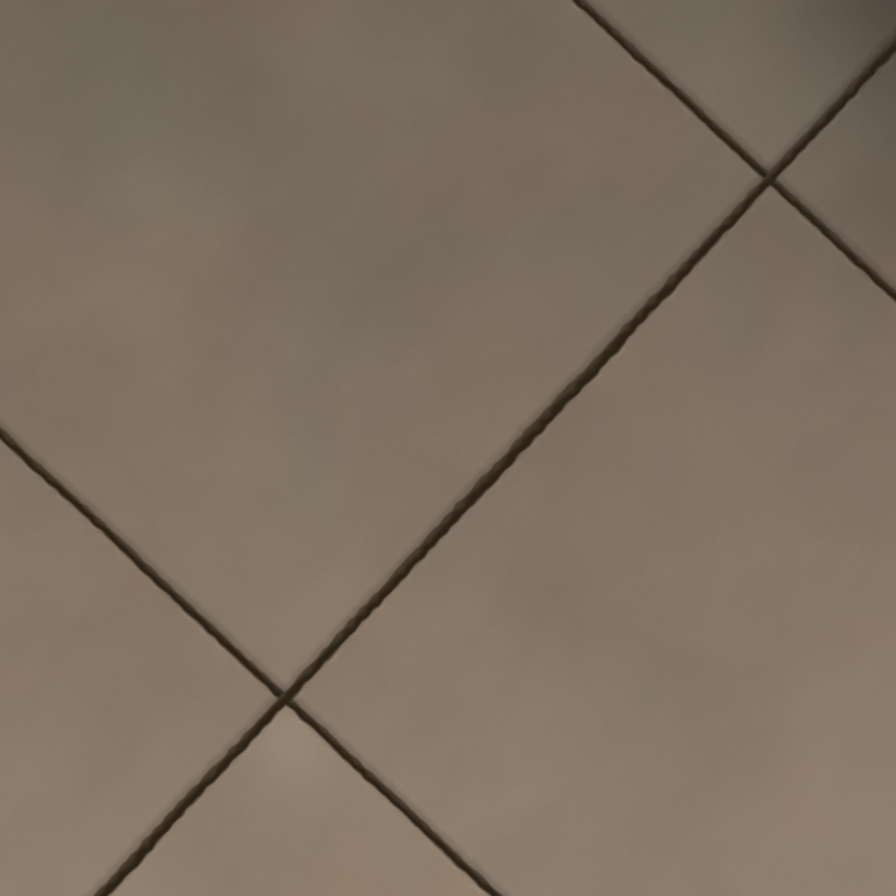
This texture is drawn by a WebGL 1 fragment shader. Its source:

```glsl
precision highp float;
uniform vec2 u_resolution;

const vec2 CORNER = vec2(0.318, 0.221);  // where four tiles meet
const vec2 ALONG = vec2(0.682, 0.731);   // direction of the main joint
const float TILE = 0.793;                // side of one tile

const vec3 CLAY_DARK = vec3(0.405, 0.362, 0.318);
const vec3 CLAY_LIGHT = vec3(0.560, 0.498, 0.432);
const vec3 GROUT_DARK = vec3(0.17, 0.13, 0.085);
const vec3 GROUT_LIGHT = vec3(0.275, 0.232, 0.18);

float hash(vec2 p) {
  return fract(sin(dot(p, vec2(127.1, 311.7))) * 43758.55);
}

vec2 gradient(vec2 cell) {
  float angle = 6.28319 * hash(cell);
  return vec2(cos(angle), sin(angle));
}

float gradientNoise(vec2 p) {
  vec2 i = floor(p);
  vec2 f = p - i;
  vec2 w = f * f * f * (f * (f * 6.0 - 15.0) + 10.0);
  vec2 r = vec2(1.0, 0.0);
  float a = dot(gradient(i), f);
  float b = dot(gradient(i + r.xy), f - r.xy);
  float c = dot(gradient(i + r.yx), f - r.yx);
  float d = dot(gradient(i + r.xx), f - r.xx);
  return mix(mix(a, b, w.x), mix(c, d, w.x), w.y);
}

float fbm(vec2 p) {
  float sum = 0.0;
  float gain = 0.6;
  for (int i = 0; i < 5; i++) {
    sum += gain * gradientNoise(p);
    p = mat2(1.6, 1.2, -1.2, 1.6) * p + 7.3;
    gain *= 0.5;
  }
  return sum;
}

// Signed distance to the nearest joint of each direction
vec2 jointOffset(vec2 grid) {
  return (fract(grid + 0.5) - 0.5) * TILE;
}

float band(float d, float halfWidth, float blur) {
  return 1.0 - smoothstep(halfWidth - blur, halfWidth + blur, abs(d));
}

float spot(vec2 p, vec2 center, float radius) {
  vec2 q = (p - center) / radius;
  return exp(-dot(q, q));
}

// Mottled glaze, shifted so that each tile has its own clouds
vec3 tileColor(vec2 uv, vec2 local, vec2 id) {
  vec2 p = local + 9.0 * vec2(hash(id), hash(id + 4.7));
  float clouds = fbm(p * 4.0);
  float streaks = fbm(p * vec2(7.0, 17.0) + clouds);
  float grain = gradientNoise(uv * 150.0);
  float tone = 0.98 - 0.70 * uv.y + 0.05 * (hash(id + 2.3) - 0.5);
  tone += 0.28 * clouds + 0.09 * streaks + 0.04 * grain;
  vec3 color = mix(CLAY_DARK, CLAY_LIGHT, tone);
  float tint = fbm(p * 3.0 + 31.0);
  return color + vec3(-0.022, 0.004, 0.012) * tint;
}

// Pale haze and shade over the floor
vec3 weather(vec3 color, vec2 uv) {
  float ragged = 0.8 + 0.9 * fbm(uv * 8.0 + 3.0);
  float haze = spot(uv, vec2(0.19, 0.74), 0.12) + 0.7 * spot(uv, vec2(0.43, 0.93), 0.10);
  color += vec3(0.022, 0.027, 0.023) * haze * ragged;
  color += vec3(0.035, 0.036, 0.037) * spot(uv, vec2(0.325, 0.165), 0.045);
  color *= 1.0 - 0.30 * spot(uv, vec2(1.02, 1.01), 0.12);
  return color * (1.0 - 0.12 * spot(uv, vec2(1.02, 0.77), 0.13));
}

// Dark recessed joint with a brown upper wall
vec3 drawJoint(vec3 color, float d, float halfWidth, float wear, float blur) {
  float edge = halfWidth * (1.0 + 0.22 * wear);
  color *= 1.0 - 0.13 * band(d - 0.002, edge + 0.004, 0.005);
  color += 0.035 * (0.7 + wear) * band(d + edge + 0.003, 0.0015, 0.002 + blur);
  vec3 grout = mix(GROUT_DARK, GROUT_LIGHT, smoothstep(-0.4, 1.0, d / edge + 0.4 * wear));
  return mix(color, grout, band(d, edge, 0.0014 + blur));
}

void main() {
  vec2 uv = gl_FragCoord.xy / u_resolution;
  float blur = 0.7 / min(u_resolution.x, u_resolution.y);

  // Tilted square grid, joints slightly uneven
  vec2 across = vec2(-ALONG.y, ALONG.x);
  vec2 pos = vec2(dot(uv - CORNER, ALONG), dot(uv - CORNER, across));
  vec2 wobble = vec2(gradientNoise(pos.yx * 9.0), gradientNoise(pos * 9.0 + 5.0));
  vec2 grid = (pos + 0.0022 * wobble) / TILE;
  vec2 offset = jointOffset(grid);
  vec2 id = floor(grid);

  vec3 color = weather(tileColor(uv, pos, id), uv);

  // Main joint swells between its crossings
  float swell = 0.0054 + 0.0013 * pow(sin(3.14159 * grid.x), 2.0);
  float wear = 2.0 * gradientNoise(uv * 70.0);
  color = drawJoint(color, offset.x, 0.0046, wear, blur);
  color = drawJoint(color, offset.y, swell, wear, blur);

  gl_FragColor = vec4(clamp(color, 0.0, 1.0), 1.0);
}
```
